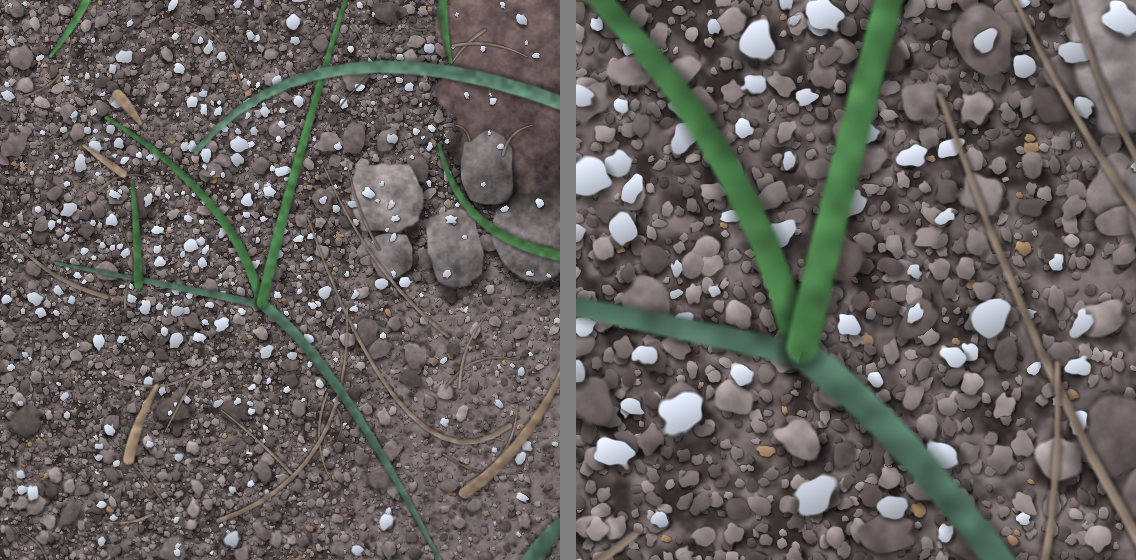
Left: the whole. Right: its middle third, enlarged.
Give the GLSL for this texture, as a three.js fragment shader.

```glsl
// Crumbly garden soil with white perlite, stones, dry straw and thin grass blades.
// Soil and perlite are layers of jittered, lumpy grains; stones are noisy ellipses;
// straw and grass are tapered quadratic curves drawn over the ground.
varying vec2 vUv;

const vec3 SOIL_DEEP = vec3(.19, .165, .16);
const vec3 SOIL_DARK = vec3(.31, .275, .27);
const vec3 SOIL_MID = vec3(.45, .41, .405);
const vec3 SOIL_PALE = vec3(.59, .55, .545);
const vec3 GRIT_TAN = vec3(.58, .47, .37);
const vec3 PERLITE_DIM = vec3(.68, .70, .74);
const vec3 PERLITE_LIT = vec3(.84, .87, .93);
const vec3 STONE_BROWN = vec3(.39, .33, .325);
const vec3 STONE_GREY = vec3(.49, .46, .46);
const vec3 STRAW = vec3(.52, .46, .41);
const vec3 WOOD = vec3(.62, .53, .45);
const vec3 GRASS = vec3(.26, .43, .26);
const vec3 GRASS_BLUE = vec3(.33, .46, .39);
const vec2 LIGHT = vec2(-.35, .85);
const float LOOSE_STRAWS = 26.;

vec3 col; // the ground painted so far

float hash(vec2 p) {
  return fract(sin(dot(p, vec2(127.1, 311.7))) * 43758.5453);
}

float noise(vec2 p) {
  vec2 i = floor(p), f = fract(p);
  f = f * f * (3. - 2. * f);
  return mix(mix(hash(i), hash(i + vec2(1, 0)), f.x),
             mix(hash(i + vec2(0, 1)), hash(i + 1.), f.x), f.y);
}

float fbm(vec2 p) {
  return (noise(p) * 4. + noise(p * 2.03 + 7.) * 2. + noise(p * 4.1 + 19.)) / 7.;
}

// One layer of scattered grains with contact shadows
void grains(float scale, float density, float soft, vec3 lo, vec3 hi) {
  vec2 g = vUv * scale, cell = floor(g);
  float top = 0., cover = 0., shade = 0., tone = 0., shadow = 0.;
  for (int j = -1; j <= 1; j++) for (int i = -1; i <= 1; i++) {
    vec2 id = cell + vec2(i, j), key = id + scale * 1.7;
    if (hash(key + 3.3) > density) continue;
    float size = hash(key + 5.7), turn = 6.283 * hash(key + 9.1);
    vec2 o = (g - id - .15 - .7 * vec2(hash(key), hash(key + 1.9))) / mix(.24, .56, size * size);
    vec2 q = mat2(cos(turn), sin(turn), -sin(turn), cos(turn)) * o;
    q.y *= 1. + .6 * hash(key + 4.4);
    float d = length(q) + .55 * (noise(q * 1.6 + key * 7.) - .5);
    float c = 1. - smoothstep(1. - soft, 1. + soft, d);
    shadow = max(shadow, 1. - smoothstep(.8, 1.45, length(q) + .25 * dot(o, LIGHT)));
    if (c * (.2 + size) > top) {
      top = c * (.2 + size);
      cover = c;
      shade = dot(o, LIGHT);
      tone = hash(key + 8.2);
    }
  }
  vec3 body = tone > .95 && scale > 63. ? GRIT_TAN : mix(lo, hi, tone);
  col = mix(col * (1. - .5 * shadow), body * (1. + .2 * clamp(shade, -1.2, 1.)), cover);
}

void stone(vec2 center, vec2 radius, vec3 tint) {
  vec2 q = (vUv - center) / radius;
  float d = mix(length(q), max(abs(q.x + .3 * q.y), abs(q.y)), .4);
  d += .45 * (fbm(vUv * 17. + center * 9.) - .5);
  col *= 1. - .6 * (1. - smoothstep(.85, 1.25, d + .15 * dot(q, LIGHT)));
  float shade = .47 + .2 * dot(q, LIGHT) + .6 * fbm(vUv * 38.) + .4 * fbm(vUv * 120.);
  col = mix(col, tint * shade, 1. - smoothstep(.96, 1.04, d));
}

// Tapered strand from root (ends.xy) past a bend to tip (ends.zw)
void strand(vec4 ends, vec2 bend, float width, vec3 tint) {
  float best = 9., along = 0., side = 0.;
  vec2 from = ends.xy;
  for (float i = 1.; i <= 12.; i++) {
    float t = i / 12.;
    vec2 to = mix(mix(ends.xy, bend, t), mix(bend, ends.zw, t), t), e = to - from, r = vUv - from;
    float h = clamp(dot(r, e) / dot(e, e), 0., 1.), d = length(r - e * h);
    if (d < best) {
      best = d;
      along = t;
      side = sign(e.x * r.y - e.y * r.x);
    }
    from = to;
  }
  float w = width * mix(1., .4, along * along), soft = .001 + .12 * width;
  col *= 1. - .3 * (1. - smoothstep(w, w * 1.8 + .002, best));
  float shade = 1. + .14 * side * min(best / w, 1.) + .35 * (noise(vUv * 90.) - .5);
  col = mix(col, tint * shade, 1. - smoothstep(w - soft, w + soft, best));
}

void main() {
  vec2 p = vUv;
  float blur = mix(.28, .12, smoothstep(.05, .4, p.y));
  float loam = smoothstep(.5, .8, p.x) * (1. - smoothstep(.4, .6, p.y));

  // Soil, from fine crumbs to clods
  col = mix(SOIL_DEEP, SOIL_MID, smoothstep(.2, .75, fbm(p * 75.) + .2 * loam));
  grains(115., .75 - .4 * loam, blur * 1.4, SOIL_DARK, SOIL_PALE);
  grains(64., .65 - .35 * loam, blur, SOIL_DARK, SOIL_PALE);
  grains(36., .5 - .25 * loam, blur, SOIL_DARK, SOIL_PALE);
  grains(18., .24, blur * .7, SOIL_DARK, SOIL_MID * 1.12);
  col *= .72 + .5 * fbm(p * 105.) + .16 * fbm(p * 5.);

  // Stones, mostly at upper right
  stone(vec2(.96, .6), vec2(.08, .1), STONE_GREY);
  stone(vec2(.95, .87), vec2(.16, .2), STONE_BROWN);
  stone(vec2(.87, .7), vec2(.045, .06), STONE_GREY * .9);
  stone(vec2(.815, .56), vec2(.05, .07), STONE_GREY);
  stone(vec2(.69, .65), vec2(.064), STONE_GREY * 1.18);
  stone(vec2(.7, .545), vec2(.038), STONE_GREY);

  // Perlite, thickest left of center
  float patchy = 1. - smoothstep(.1, .5, length(p - vec2(.38, .58)) * .85);
  grains(62., .03 + .1 * patchy, blur, PERLITE_DIM, PERLITE_LIT);
  grains(37., .03 + .14 * patchy, blur * .8, PERLITE_DIM, PERLITE_LIT);

  // Loose straw, then longer stems and wood chips
  for (float k = 0.; k < LOOSE_STRAWS; k++) {
    vec2 mid = vec2(hash(vec2(k, 1)), hash(vec2(k, 2)));
    float turn = 6.283 * hash(vec2(k, 4)), vary = hash(vec2(k, 7));
    vec2 reach = vec2(cos(turn), sin(turn)) * mix(.02, .09, hash(vec2(k, 5)));
    vec2 bend = vec2(-reach.y, reach.x) * (hash(vec2(k, 6)) - .5) * 1.6;
    strand(vec4(mid - reach, mid + reach), mid + bend, mix(.0014, .0026, vary), STRAW * mix(.7, 1.1, vary));
  }
  strand(vec4(.91, .24, .55, .61), vec2(.73, .1), .0045, STRAW);
  strand(vec4(.39, .07, .62, .45), vec2(.63, .15), .004, STRAW);
  strand(vec4(.8, .4, .58, .7), vec2(.66, .51), .003, STRAW);
  strand(vec4(.19, .47, .02, .58), vec2(.08, .5), .004, STRAW);
  strand(vec4(.83, .12, 1.02, .37), vec2(.94, .19), .01, WOOD * .9);
  strand(vec4(.23, .18, .28, .31), vec2(.24, .24), .01, WOOD);
  strand(vec4(.21, .83, .25, .78), vec2(.23, .81), .01, WOOD);
  strand(vec4(.22, .69, .15, .74), vec2(.19, .71), .007, WOOD);

  // Grass blades
  strand(vec4(.94, -.02, 1.03, .09), vec2(.97, .04), .018, GRASS_BLUE * .85);
  strand(vec4(.466, .46, .19, .79), vec2(.42, .65), .0085, GRASS);
  strand(vec4(.47, .455, .1, .53), vec2(.36, .48), .007, GRASS_BLUE * .9);
  strand(vec4(.47, .455, .79, -.01), vec2(.6, .36), .0095, GRASS_BLUE * .9);
  strand(vec4(.468, .46, .62, 1.01), vec2(.515, .67), .0095, GRASS * 1.1);
  strand(vec4(1.02, .81, .35, .73), vec2(.56, .985), .0125, GRASS_BLUE * 1.08);
  strand(vec4(.247, .49, .236, .675), vec2(.245, .6), .0075, GRASS);
  strand(vec4(1.02, .54, .785, .74), vec2(.82, .57), .009, GRASS);
  strand(vec4(.79, 1.02, .805, .89), vec2(.79, .95), .008, GRASS);
  strand(vec4(.16, 1.01, .09, .9), vec2(.13, .95), .007, GRASS * 1.2);

  gl_FragColor = vec4(col, 1.);
}
```
